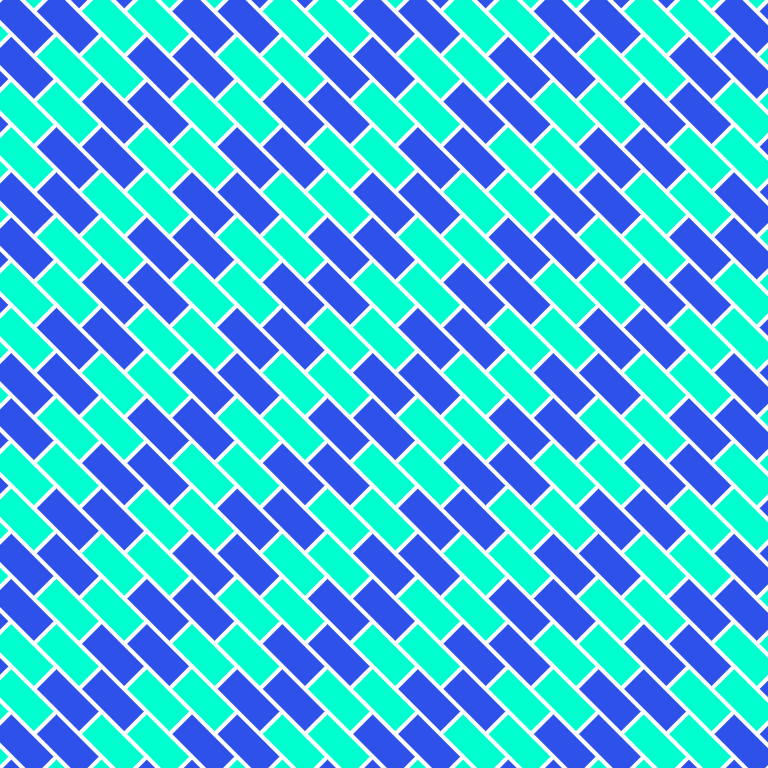
Reproduce this pattern procedurally as a WebGL 2 fragment shader.

```glsl
#version 300 es
precision highp float;

uniform vec2 u_resolution;
out vec4 fragColor;

const float REPEATS = 17.0;
const float JOINT_WIDTH = 0.091;
const vec3 BLUE = vec3(0.18, 0.32, 0.915);
const vec3 TURQUOISE = vec3(0.0, 1.0, 0.81);
const vec3 JOINT_WHITE = vec3(1.0);

// Signed distance to an axis-aligned box
float boxDistance(vec2 point, vec2 halfSize) {
    vec2 d = abs(point) - halfSize;
    return length(max(d, 0.0)) + min(max(d.x, d.y), 0.0);
}

// Turn lattice axes onto the brick: x runs along it, y across the courses
vec2 toDiagonal(vec2 cell) {
    return vec2(cell.x + cell.y - 1.0, cell.x - cell.y);
}

// Center of the nearest brick; bricks are 2 long, 1 high, in running bond
vec2 brickCenter(vec2 diagonal) {
    float course = floor(diagonal.y + 0.5);
    float along = course + 2.0 * floor((diagonal.x - course) * 0.5 + 0.5);
    return vec2(along, course);
}

// Two bricks of each color in turn
vec3 brickColor(float along, vec3 first, vec3 second) {
    return mod(along + 0.5, 4.0) < 2.0 ? first : second;
}

float coverage(float dist, float pixel) {
    return clamp(0.5 - dist / pixel, 0.0, 1.0);
}

void main() {
    // Lattice cells counted from the top left
    vec2 uv = gl_FragCoord.xy / u_resolution.y;
    vec2 cell = vec2(uv.x, 1.0 - uv.y) * REPEATS;
    float pixel = REPEATS / u_resolution.y;

    // Brick shape, with lengths back in cell units
    vec2 diagonal = toDiagonal(cell);
    vec2 center = brickCenter(diagonal);
    float unit = inversesqrt(2.0);
    vec2 halfSize = vec2(1.0, 0.5) * unit - 0.5 * JOINT_WIDTH;
    float dist = boxDistance((diagonal - center) * unit, halfSize);

    // Bricks over the joints
    vec3 brick = brickColor(center.x, BLUE, TURQUOISE);
    fragColor = vec4(mix(JOINT_WHITE, brick, coverage(dist, pixel)), 1.0);
}
```
